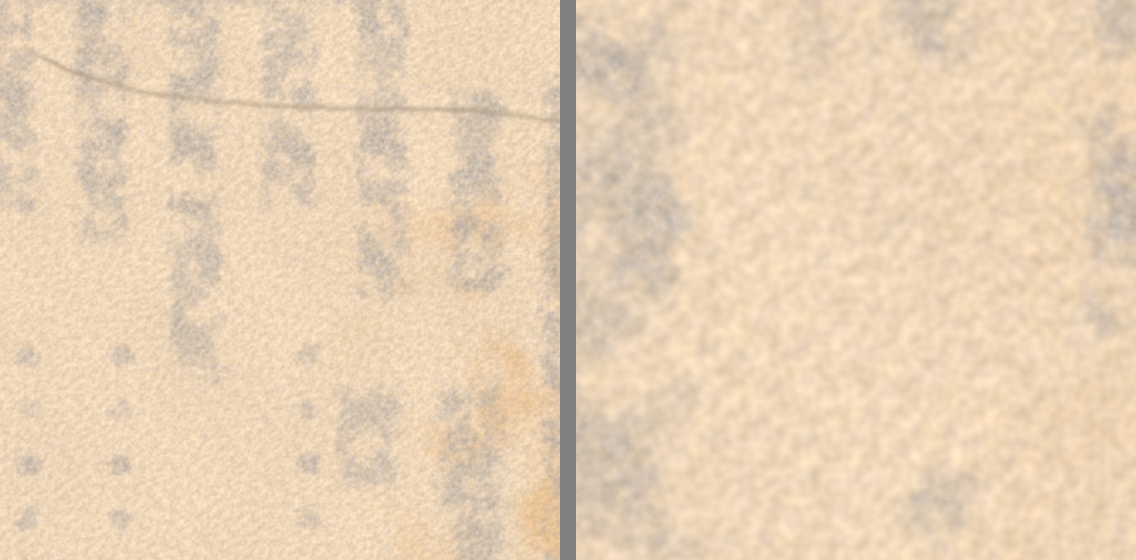
Left, the full canvas; right, a detail of the centre.
This texture is drawn by a WebGL 2 fragment shader. Its source:

```glsl
#version 300 es
precision highp float;
// Aged cream paper with rough grain, faded grey columns of bleed-through, tan stains and one crease.

uniform vec2 u_resolution;
out vec4 fragColor;

const vec3 PAPER = vec3(0.937, 0.842, 0.727);
const vec3 INK = vec3(0.735, 0.695, 0.655);
const vec3 STAIN = vec3(0.910, 0.755, 0.575);
const vec3 CREASE = vec3(0.660, 0.590, 0.490);
const float PITCH = 0.167;

vec2 hash2(vec2 p) {
    vec3 q = fract(p.xyx * vec3(0.1031, 0.1030, 0.0973));
    q += dot(q, q.yzx + 33.33);
    return fract((q.xx + q.yz) * q.zy);
}

float cornerSlope(vec2 cell, vec2 offset) {
    float angle = 6.2832 * hash2(cell + 57.0).x;
    return dot(vec2(cos(angle), sin(angle)), offset);
}

float gradientNoise(vec2 p) {
    vec2 i = floor(p), f = fract(p);
    vec2 w = f * f * f * (f * (f * 6.0 - 15.0) + 10.0);
    vec2 e = vec2(1.0, 0.0);
    float low = mix(cornerSlope(i, f), cornerSlope(i + e.xy, f - e.xy), w.x);
    float high = mix(cornerSlope(i + e.yx, f - e.yx), cornerSlope(i + e.xx, f - e.xx), w.x);
    return mix(low, high, w.y);
}

float fbm(vec2 p) {
    float sum = 0.0, amplitude = 1.0;
    for (int k = 0; k < 3; k++) {
        sum += amplitude * gradientNoise(p);
        p = mat2(1.6, 1.2, -1.2, 1.6) * p + 7.3;
        amplitude *= 0.55;
    }
    return sum;
}

// Soft-edged rectangle coverage
float softBox(vec2 p, vec2 center, vec2 halfSize, float blur) {
    vec2 d = abs(p - center) - halfSize;
    return 1.0 - smoothstep(-blur, blur, max(d.x, d.y));
}

// Vertical strips of print; q.y runs downwards from the top
float printColumns(vec2 q) {
    float bottoms[7] = float[7](0.38, 0.43, 0.68, 0.37, 0.53, 0.52, 1.05);
    float column = (q.x - 0.015) / PITCH;
    int id = int(clamp(floor(column + 0.5), 0.0, 6.0));
    float side = abs(column - float(id)) * PITCH;
    float strip = 1.0 - smoothstep(0.034, 0.056, side);
    float top = id > 4 ? 0.14 : -0.1;
    float extent = smoothstep(top - 0.015, top + 0.015, q.y)
        * (1.0 - smoothstep(bottoms[id] - 0.015, bottoms[id] + 0.015, q.y));
    float glyphs = 0.83 + 0.17 * cos(6.2832 * (q.y / 0.105 + hash2(vec2(id, 3)).x));
    return strip * extent * glyphs;
}

// Sparse rows of small blots in the lower part
float blots(vec2 q) {
    vec2 grid = (q - vec2(0.05, 0.635)) / vec2(PITCH, 0.097);
    vec2 id = floor(grid + 0.5);
    vec2 d = (grid - id) * vec2(PITCH, 0.097);
    float present = step(-0.5, id.y) * step(id.x, 3.5) * step(0.5, abs(id.x - 2.0));
    float strength = 0.45 + 0.55 * hash2(id + 20.0).y;
    return present * strength * (1.0 - smoothstep(0.006, 0.028, length(d)));
}

float creaseHeight(float x) {
    return 0.198 - 0.11 * exp((0.05 - x) / 0.18) + 0.018 * smoothstep(0.85, 1.0, x);
}

void main() {
    vec2 p = gl_FragCoord.xy / u_resolution;
    vec2 q = vec2(p.x, 1.0 - p.y);

    // Print showing through, with ragged outlines and patchy density
    vec2 wobble = 0.016 * vec2(fbm(p * 38.0), fbm(p * 38.0 + 40.0));
    vec2 r = q + wobble;
    float print = printColumns(r);
    print = max(print, 0.75 * softBox(r, vec2(0.66, 0.78), vec2(0.055, 0.085), 0.02));
    print = max(print, 0.85 * softBox(r, vec2(0.84, 0.85), vec2(0.055, 0.17), 0.02));
    print = max(print, 0.8 * softBox(r, vec2(0.35, -0.01), vec2(0.36, 0.022), 0.012));
    print *= smoothstep(-0.5, 0.3, fbm(p * 17.0 + 9.0));
    print = max(print, blots(r));
    float speckle = fbm(p * 115.0 + 80.0);
    float ink = clamp(print * (0.70 + 0.50 * speckle), 0.0, 1.0);

    // Tan discolouration gathering at the lower right
    float corner = smoothstep(0.50, 1.05, p.x) * smoothstep(0.15, 0.50, q.y);
    float stain = corner * smoothstep(-0.25, 0.55, fbm(p * 6.0 + 3.0));
    stain += 0.55 * smoothstep(0.90, 1.02, p.x) * smoothstep(0.65, 0.85, q.y);

    vec3 color = mix(PAPER, STAIN, clamp(stain, 0.0, 0.85));
    color = mix(color, INK, ink);
    color *= 1.0 + 0.022 * fbm(p * 5.0 + 60.0);

    // Slanted fibres and fine tooth
    vec2 slant = mat2(0.8, -0.6, 0.6, 0.8) * p;
    float fibres = gradientNoise(slant * vec2(65.0, 110.0));
    float tooth = gradientNoise(p * 165.0 + 31.0);
    color *= 1.0 + 0.085 * fibres + 0.070 * tooth;
    color += vec3(-0.010, 0.0, 0.030) * gradientNoise(p * 80.0 + 13.0);

    // Crease: a thin shadow with a pale lip above it
    float d = q.y - creaseHeight(q.x) + 0.004 * gradientNoise(p * 22.0);
    float visible = smoothstep(0.03, 0.09, q.x) * (0.65 + 0.5 * gradientNoise(vec2(q.x * 9.0, 2.5)));
    float shadow = exp(-pow(d / 0.0055, 2.0));
    float lip = exp(-pow((d + 0.014) / 0.008, 2.0));
    color = mix(color, CREASE, 0.62 * shadow * visible);
    color += 0.025 * lip * visible;

    fragColor = vec4(clamp(color, 0.0, 1.0), 1.0);
}
```
